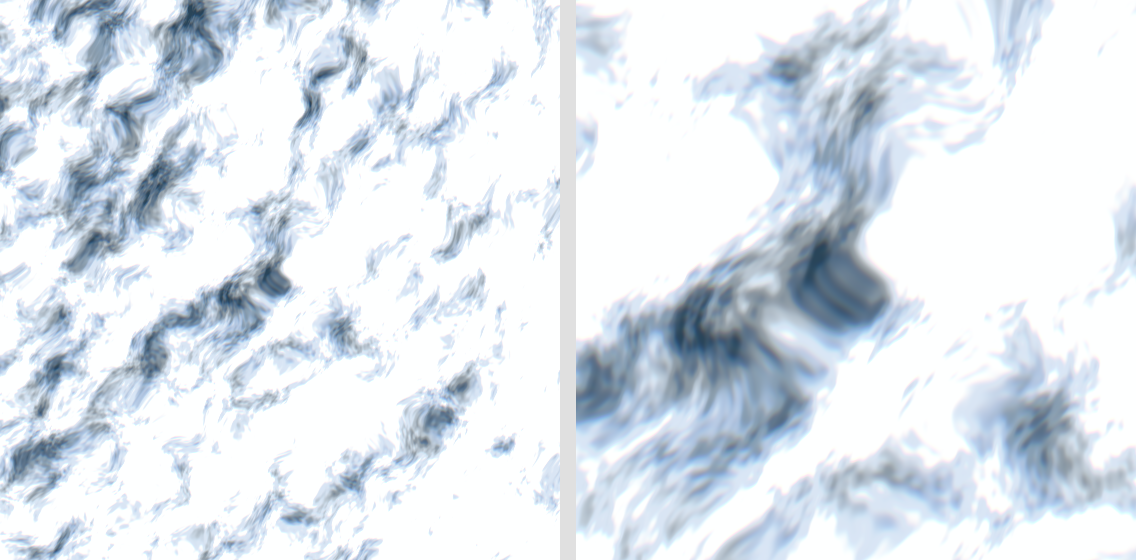
Left, the full canvas; right, a detail of the centre.
Reproduce this texture procedurally as a three.js fragment shader.

```glsl
// Bright broken cloud seen from above, with slanted blue-grey gaps and thin haze.
varying vec2 vUv;

#define STREAK_ANGLE 0.62             // heading of the gaps at the lower left
#define STREAK_BEND 0.19              // steepening of the gaps along their length
#define STREAK_FREQ vec2(3.2, 9.0)    // gap cells along and across the heading
#define STREAK_DEPTH 2.35
#define PUFF_FREQ vec2(9.0, 14.0)     // coarsest puffs along and across the heading
#define PUFF_DEPTH 2.3
#define PUFF_GAIN 0.72
#define THINNING vec2(-0.85, 0.65)    // direction in which the cover thins
#define COVER 0.0                     // raise for deeper, wider gaps
#define FRINGE vec2(0.0004, 0.0013)   // offset between the colour channels
#define GREYING 0.75

vec2 hash22(vec2 p) {
  vec3 h = fract(vec3(p.xyx) * vec3(0.1031, 0.1030, 0.0973));
  h += dot(h, h.yzx + 33.33);
  return fract((h.xx + h.yz) * h.zy);
}

float cornerSlope(vec2 cell, vec2 offset, vec2 corner) {
  return dot(hash22(cell + corner + 61.0) * 2.0 - 1.0, offset - corner);
}

// Gradient noise centred on zero
float noise(vec2 p) {
  vec2 i = floor(p), f = fract(p);
  vec2 u = f * f * f * (f * (f * 6.0 - 15.0) + 10.0);
  float low = mix(cornerSlope(i, f, vec2(0.0)), cornerSlope(i, f, vec2(1.0, 0.0)), u.x);
  float high = mix(cornerSlope(i, f, vec2(0.0, 1.0)), cornerSlope(i, f, vec2(1.0)), u.x);
  return mix(low, high, u.y);
}

// Ragged puffs, each octave turned against the last
float puffs(vec2 p) {
  mat2 turn = mat2(0.8, 0.6, -0.6, 0.8);
  float sum = 0.0, weight = 1.0;
  for (int i = 0; i < 5; i++) {
    sum += weight * noise(p);
    p = turn * p * 1.9 + 17.3;
    weight *= PUFF_GAIN;
  }
  return sum;
}

// Coordinates along and across the fanned streaks
vec2 streakSpace(vec2 p) {
  vec2 heading = vec2(cos(STREAK_ANGLE), sin(STREAK_ANGLE));
  float along = dot(p, heading);
  float across = dot(p, vec2(-heading.y, heading.x));
  return vec2(along, across - STREAK_BEND * along * along);
}

// Depth of the gaps: below zero is solid cloud, above two is open ground
float gapDepth(vec2 p) {
  vec2 warp = vec2(noise(p * 13.0 + 5.0), noise(p * 13.0 + 43.0));
  vec2 s = streakSpace(p + 0.04 * warp);
  vec2 band = s * STREAK_FREQ;
  float streaks = noise(band + 3.7) + 0.5 * noise(band * 1.7 + 29.0);
  return STREAK_DEPTH * streaks + PUFF_DEPTH * puffs(s * PUFF_FREQ)
       + dot(p - 0.5, THINNING) + COVER;
}

// Cloud white through haze to dark ground
vec3 skyRamp(float d) {
  vec3 white = vec3(0.995, 1.0, 1.0);
  vec3 haze = vec3(0.85, 0.90, 0.96);
  vec3 veil = vec3(0.69, 0.77, 0.88);
  vec3 slate = vec3(0.53, 0.62, 0.70);
  vec3 deep = vec3(0.36, 0.45, 0.54);
  vec3 ground = vec3(0.16, 0.27, 0.35);
  vec3 c = mix(white, haze, smoothstep(0.05, 0.4, d));
  c = mix(c, veil, smoothstep(0.45, 1.0, d));
  c = mix(c, slate, smoothstep(0.9, 1.45, d));
  c = mix(c, deep, smoothstep(1.4, 2.0, d));
  return mix(c, ground, smoothstep(1.9, 2.7, d));
}

void main() {
  // Slightly shifted channels leave warm upper and cool lower rims
  vec3 color = vec3(skyRamp(gapDepth(vUv + FRINGE)).r,
                    skyRamp(gapDepth(vUv)).g,
                    skyRamp(gapDepth(vUv - FRINGE)).b);

  // Patches of neutral grey haze, kept off the white and the dark
  float grey = smoothstep(-0.1, 0.2, noise(vUv * 13.0 + 71.0));
  float luma = dot(color, vec3(0.3, 0.55, 0.15));
  grey *= smoothstep(0.93, 0.78, luma) * smoothstep(0.4, 0.65, luma);
  color = mix(color, luma * vec3(0.95, 1.0, 1.03), GREYING * grey);

  gl_FragColor = vec4(color, 1.0);
}
```
